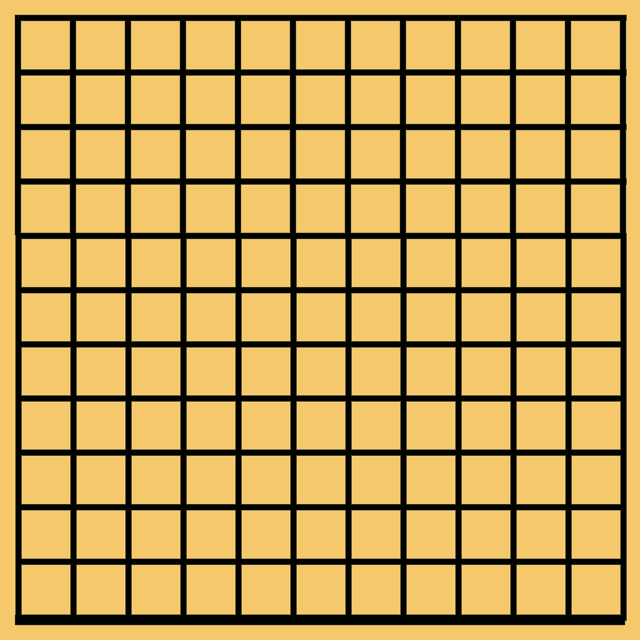
Reproduce this pattern procedurally as a three.js fragment shader.

```glsl
// Draws an 11 by 11 grid of black rules on a warm yellow ground with a heavy base bar.
// Repeated bars are signed distances to the nearest rule; slight offsets between
// rows keep the hand-set unevenness, and a faint light fringe borders the ink.

#define CELLS 11.0
#define PITCH vec2(0.08594, 0.08490)     // spacing of the rules across and down
#define FIRST vec2(0.02895, 0.97200)     // centre of the top left crossing
#define HALF_RULE 0.0048                 // half the width of a rule
#define BASE_BAR vec2(0.03150, 0.0082)   // height and half thickness of the base
#define ROW_DRIFT 0.0010                 // uneven drop of the horizontal rules
#define UPPER_SHIFT 0.0009               // leftward slip of the upper four rows
#define SOFTNESS 0.0014                  // half width of a smoothed edge
#define FRINGE 0.0026                    // reach of the light border
#define GROUND vec3(0.961, 0.790, 0.420)
#define GLOW vec3(1.000, 0.860, 0.500)
#define INK vec3(0.000, 0.010, 0.000)

varying vec2 vUv;

// Signed distance to an upright box.
float boxDistance(vec2 p, vec2 centre, vec2 halfSize) {
  vec2 d = abs(p - centre) - halfSize;
  return length(max(d, 0.0)) + min(max(d.x, d.y), 0.0);
}

// Index of the nearest rule, held within the grid.
float nearestIndex(float position, float last) {
  return clamp(floor(position + 0.5), 0.0, last);
}

float verticalRules(vec2 p) {
  float upperEdge = FIRST.y - 4.0 * PITCH.y;
  float start = FIRST.x - UPPER_SHIFT * step(upperEdge, p.y);
  float column = nearestIndex((p.x - start) / PITCH.x, CELLS);
  float top = FIRST.y + HALF_RULE;
  float bottom = BASE_BAR.x - 0.0015;
  vec2 centre = vec2(start + column * PITCH.x, 0.5 * (top + bottom));
  return boxDistance(p, centre, vec2(HALF_RULE, 0.5 * (top - bottom)));
}

float horizontalRules(vec2 p) {
  float row = nearestIndex((FIRST.y - p.y) / PITCH.y, CELLS - 1.0);
  float drift = ROW_DRIFT * abs(sin(0.4 * row));
  float halfSpan = 0.5 * CELLS * PITCH.x;
  vec2 centre = vec2(FIRST.x + halfSpan, FIRST.y - row * PITCH.y - drift);
  return boxDistance(p, centre, vec2(halfSpan + HALF_RULE, HALF_RULE));
}

float baseBar(vec2 p) {
  return boxDistance(p, vec2(0.5, BASE_BAR.x), vec2(0.4766, BASE_BAR.y));
}

void main() {
  float d = min(min(verticalRules(vUv), horizontalRules(vUv)), baseBar(vUv));

  // Edges widen only when a pixel is coarser than the set softness.
  float soft = max(SOFTNESS, 0.7 * fwidth(vUv.x));
  float ink = 1.0 - smoothstep(-soft, soft, d);
  float fringe = 1.0 - smoothstep(0.5 * FRINGE, FRINGE, d);

  vec3 colour = mix(GROUND, GLOW, 0.6 * fringe);
  gl_FragColor = vec4(mix(colour, INK, ink), 1.0);
}
```
